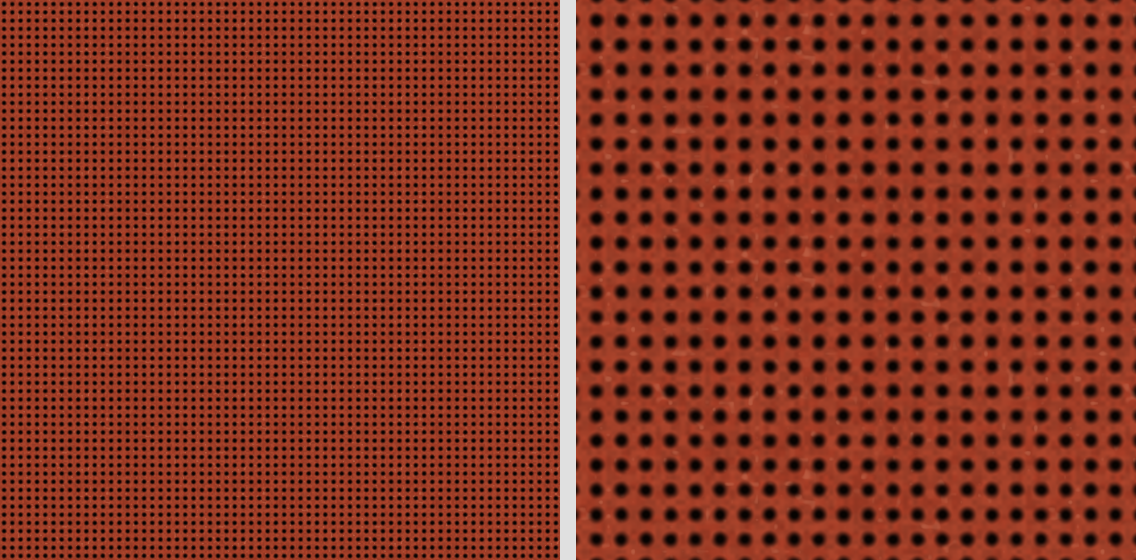
Left, the full canvas; right, a detail of the centre.
A WebGL 1 fragment shader for this pattern:

```glsl
precision highp float;

uniform vec2 u_resolution;

const float HOLES_ACROSS = 68.0;
const vec2 TILE = vec2(19.0, 9.0); // surface wear repeats after this many holes

const vec3 PAINT = vec3(0.635, 0.252, 0.161);
const vec3 RUST_RED = vec3(0.610, 0.222, 0.138);
const vec3 DUST = vec3(0.76, 0.41, 0.30);
const vec3 HOLE = vec3(0.028, 0.010, 0.005);

float hash(vec2 p, float seed) {
  vec3 q = fract(vec3(p.xyx) * 0.1031 + seed * 0.1379);
  q += dot(q, q.yzx + 33.33);
  return fract((q.x + q.y) * q.z);
}

// Value noise that wraps at the tile border, perHole must be whole
float tileNoise(vec2 p, float perHole, float seed) {
  vec2 q = p * perHole;
  vec2 cell = floor(q);
  vec2 f = q - cell;
  f = f * f * (3.0 - 2.0 * f);
  vec2 a = mod(cell, TILE * perHole);
  vec2 b = mod(cell + 1.0, TILE * perHole);
  float low = mix(hash(a, seed), hash(vec2(b.x, a.y), seed), f.x);
  float high = mix(hash(vec2(a.x, b.y), seed), hash(b, seed), f.x);
  return mix(low, high, f.y);
}

// 0 inside the hole, 1 on the sheet, with a soft, slightly rough rim
float sheetMask(vec2 p, float pixel) {
  vec2 id = mod(floor(p), TILE);
  vec2 jitter = vec2(hash(id, 1.0), hash(id, 2.0)) - 0.5;
  float rough = 0.03 * (tileNoise(p, 4.0, 3.0) - 0.5);
  float radius = 0.248;
  float rim = max(0.172, 0.7 * pixel);
  float dist = length(fract(p) - 0.5 - 0.02 * jitter) + rough;
  return smoothstep(radius - rim, radius + rim, dist);
}

vec3 paintedSurface(vec2 p) {
  float mottle = tileNoise(p, 3.0, 6.0);
  float grain = tileNoise(p, 5.0, 7.0);

  vec3 color = mix(PAINT, RUST_RED, smoothstep(0.3, 0.9, mottle));
  color *= 1.0 + 0.05 * (mottle - 0.5) + 0.17 * (grain - 0.5);

  // Scattered pale scuffs, kept small by crossing two noise layers
  float scuff = tileNoise(p, 4.0, 8.0) * tileNoise(p + 0.37, 3.0, 9.0);
  return mix(color, DUST, 0.6 * smoothstep(0.50, 0.85, scuff));
}

void main() {
  // Hole units, counted from the upper left corner
  float pixel = HOLES_ACROSS / u_resolution.y;
  vec2 p = vec2(gl_FragCoord.x, u_resolution.y - gl_FragCoord.y) * pixel;

  vec3 color = mix(HOLE, paintedSurface(p), sheetMask(p, pixel));
  gl_FragColor = vec4(color, 1.0);
}
```
